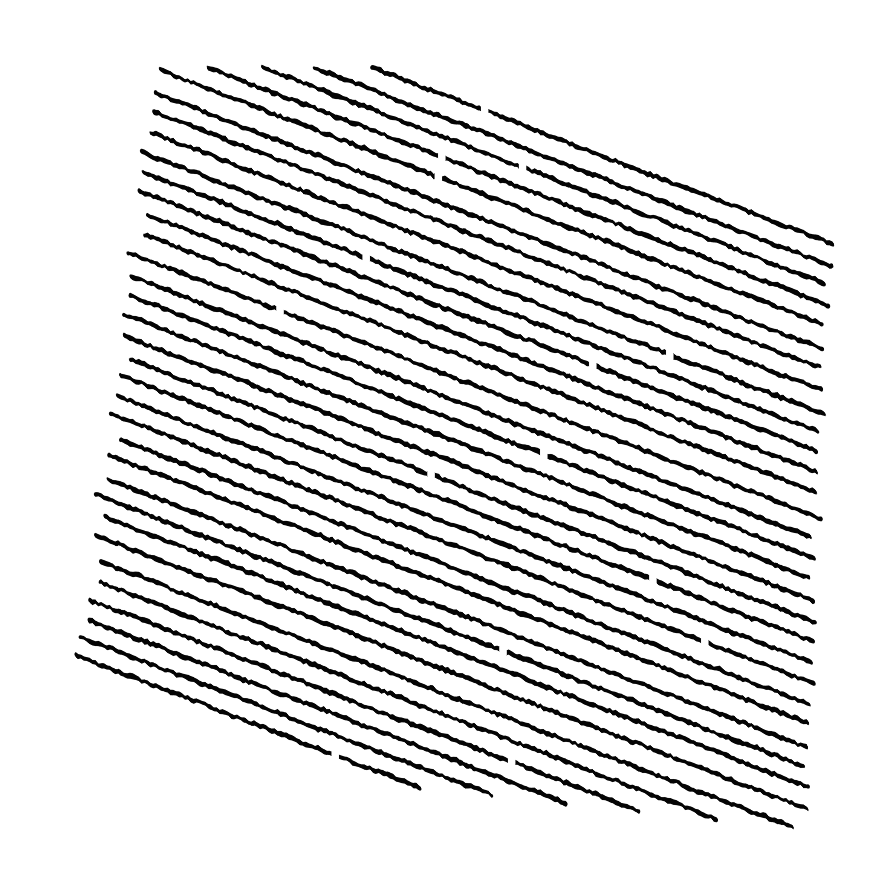
This pattern is drawn by a WebGL 2 fragment shader. Its source:

```glsl
#version 300 es
precision highp float;

uniform vec2 u_resolution;
out vec4 fragColor;

const float LINE_COUNT = 34.0;
const float FIRST_LINE = -0.083;   // height of the first stroke at x = 0
const float SPACING = 0.02375;
const float SLOPE = 0.384;
const float HALF_WIDTH = 0.00242;
const vec3 PAPER = vec3(1.0);
const vec3 INK = vec3(0.015);

float hash(vec2 p) {
    vec3 q = fract(p.xyx * 0.1031);
    q += dot(q, q.yzx + 33.33);
    return fract((q.x + q.y) * q.z);
}

// Signed random value in -1..1
float jitter(float id, float seed) {
    return 2.0 * hash(vec2(id, seed)) - 1.0;
}

// Linear noise along a stroke, in -1..1; linear blending keeps the teeth sharp
float roughness(float x, float cells, float seed) {
    float t = x * cells;
    float cell = floor(t);
    return mix(jitter(cell, seed), jitter(cell + 1.0, seed), t - cell);
}

// Start and end of a stroke inside the slanted four-sided field
vec2 strokeSpan(float offset, float id) {
    float left = (0.1927 - 0.137 * offset) / (1.0 + 0.137 * SLOPE);
    float right = (0.9355 - 0.043 * offset) / (1.0 + 0.043 * SLOPE);
    float top = (0.0755 - offset) / SLOPE;
    float bottom = (0.8285 - offset) / (SLOPE - 0.107);
    float startX = max(left + 0.010 * jitter(id, 11.0), top);
    float endX = min(right + 0.006 * jitter(id, 23.0), bottom);
    return vec2(startX, endX);
}

// Distance to one ragged stroke with rounded ends
float strokeDistance(vec2 p, float offset, vec2 span, float id) {
    float teeth = 0.0013 * roughness(p.x, 310.0, id + 101.0);
    float drift = 0.0006 * roughness(p.x, 45.0, id + 211.0);
    float width = HALF_WIDTH + 0.0006 * roughness(p.x, 290.0, id + 307.0)
                + 0.0003 * roughness(p.x, 60.0, id + 401.0);
    float across = (p.y - offset - SLOPE * p.x - teeth - drift)
                 * inversesqrt(1.0 + SLOPE * SLOPE);
    float beyond = max(max(span.x - p.x, p.x - span.y), 0.0);
    return length(vec2(beyond, across)) - width;
}

// Occasional short break in a stroke
float cutGap(float d, float x, vec2 span, float id) {
    if (hash(vec2(id, 53.0)) > 0.4) return d;
    float center = mix(span.x, span.y, 0.2 + 0.65 * hash(vec2(id, 71.0)));
    return max(d, 0.0042 - abs(x - center));
}

float hatching(vec2 p) {
    float id = round((p.y - SLOPE * p.x - FIRST_LINE) / SPACING);
    if (id < 0.0 || id >= LINE_COUNT) return 1.0;
    float offset = FIRST_LINE + SPACING * id + 0.0025 * jitter(id, 5.0);
    vec2 span = strokeSpan(offset, id);
    return cutGap(strokeDistance(p, offset, span, id), p.x, span, id);
}

void main() {
    vec2 uv = gl_FragCoord.xy / u_resolution;
    vec2 p = vec2(uv.x, 1.0 - uv.y);   // measured downward from the top
    float pixel = 1.0 / min(u_resolution.x, u_resolution.y);
    float ink = 1.0 - smoothstep(-0.6 * pixel, 0.6 * pixel, hatching(p));
    fragColor = vec4(mix(PAPER, INK, ink), 1.0);
}
```
